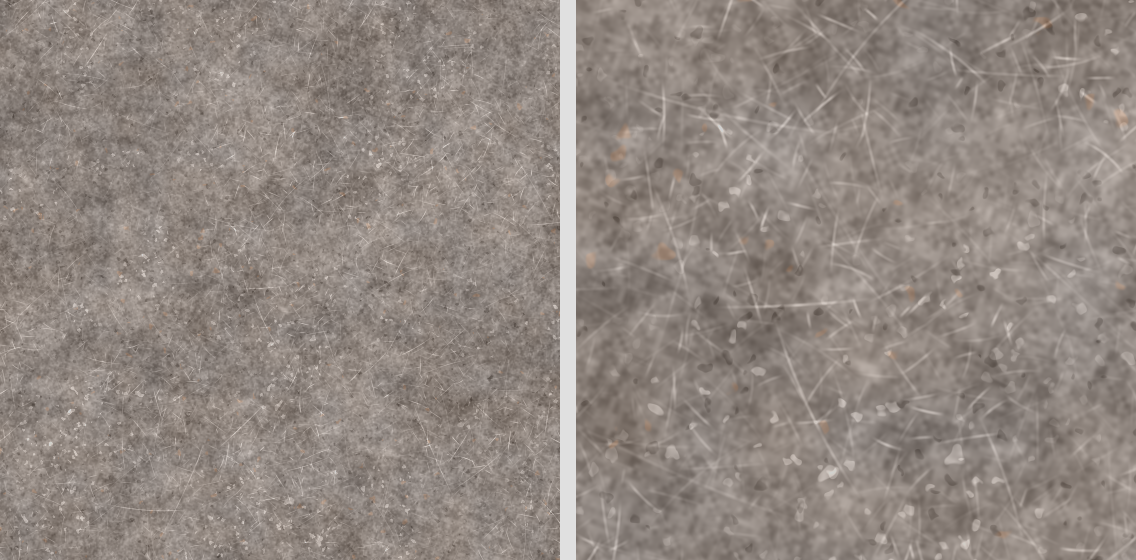
Left, the full canvas; right, a detail of the centre.
Give the GLSL for this texture, as a Shadertoy shader.

```glsl
// Worn, warm grey concrete covered in fine pale scratches.
// Rotated noise octaves give clouds and grain, cellular noise gives chips and
// pits, and jittered grids of curved segments give the scratches.

vec3 hash3(vec2 p) {
    vec3 q = fract(p.xyx * vec3(0.1031, 0.1030, 0.0973));
    q += dot(q, q.yxz + 33.33);
    return fract((q.xxy + q.yzz) * q.zyx);
}

float valueNoise(vec2 p) {
    vec2 cell = floor(p), f = fract(p);
    f = f * f * (3.0 - 2.0 * f);
    float low = mix(hash3(cell).x, hash3(cell + vec2(1, 0)).x, f.x);
    float high = mix(hash3(cell + vec2(0, 1)).x, hash3(cell + vec2(1, 1)).x, f.x);
    return mix(low, high, f.y);
}

mat2 rotation(float angle) {
    float c = cos(angle), s = sin(angle);
    return mat2(c, s, -s, c);
}

// Mottling from broad clouds down to sharp grain, centred on zero
float mottling(vec2 uv) {
    float sum = 0.0, cells = 5.0;
    for (int i = 0; i < 7; i++) {
        float amplitude = 0.052 + 0.010 * float(i);
        sum += amplitude * (valueNoise(rotation(float(i) * 1.3 + 0.4) * uv * cells + 40.0 + 17.0 * float(i)) - 0.5);
        cells *= 1.98;
    }
    return sum;
}

// Cellular spots: only a share of the cells holds one, each with its own size
float spots(vec2 uv, float cells, float share, float radius, float edge) {
    vec2 p = uv * cells;
    p += 0.5 * vec2(valueNoise(p * 2.3), valueNoise(p * 2.3 + 71.0));
    vec2 home = floor(p);
    float cover = 0.0;
    for (int y = -1; y <= 1; y++)
    for (int x = -1; x <= 1; x++) {
        vec2 cell = home + vec2(x, y);
        vec3 rnd = hash3(cell + cells * 3.0);
        float size = radius * (0.4 + 0.6 * fract(rnd.z * 57.0));
        float soft = edge * cells;
        float spot = 1.0 - smoothstep(size - soft, size + soft, length(p - cell - rnd.xy));
        cover = max(cover, spot * step(rnd.z, share));
    }
    return cover;
}

// One curved, tapering scratch per grid cell, in any direction
float scratches(vec2 uv, float cells, float share, float width) {
    vec2 p = uv * cells, home = floor(p);
    float sum = 0.0;
    for (int y = -1; y <= 1; y++)
    for (int x = -1; x <= 1; x++) {
        vec2 cell = home + vec2(x, y);
        vec3 place = hash3(cell + cells * 7.0);
        vec3 style = hash3(cell + cells * 7.0 + 131.0);
        vec2 d = rotation(place.z * 6.2832) * (p - cell - place.xy);
        float reach = mix(0.3, 0.95, style.x);
        float along = d.x / reach;
        float bend = (style.y - 0.5) * 0.35 * d.x * d.x;
        float line = 1.0 - smoothstep(0.0, width * cells, abs(d.y - bend));
        float taper = 1.0 - smoothstep(0.3, 1.0, abs(along));
        float strength = 0.2 + 0.8 * style.z * style.z * style.z;
        sum += line * taper * strength * step(fract(style.z * 91.0), share);
    }
    return sum;
}

void mainImage(out vec4 fragColor, in vec2 fragCoord) {
    vec2 uv = fragCoord / iResolution.y;
    float pixel = 1.0 / iResolution.y;
    float hair = max(0.0016, 0.8 * pixel);
    float edge = max(0.0008, 0.5 * pixel);

    float tone = 0.508 + mottling(uv);

    // Hairline scratches, worn away in patches and broken along their length
    float wear = mix(0.45, 1.3, smoothstep(0.25, 0.75, valueNoise(uv * 9.0 + 5.0)));
    float broken = 0.45 + 0.9 * valueNoise(uv * 120.0 + 9.0);
    float lines = 0.0, cells = 56.0;
    for (int i = 0; i < 5; i++) {
        lines += scratches(rotation(0.7 * float(i)) * uv + 3.0, cells, 0.9, hair);
        cells *= 0.68;
    }
    tone += 0.15 * min(lines, 1.6) * wear * broken;

    // A few longer, brighter gouges
    tone += 0.22 * scratches(uv + 2.0, 7.0, 0.45, hair * 1.1) * broken;

    // Pale chips gathered in patches, and small dark pits
    float patches = smoothstep(0.35, 0.8, valueNoise(uv * 14.0 + 23.0));
    tone += 0.13 * spots(uv + 1.0, 110.0, 0.16, 0.38, edge) * (0.3 + patches);
    tone += 0.14 * spots(uv + 4.0, 42.0, 0.07, 0.22, edge) * (0.3 + patches);
    tone -= 0.09 * spots(uv + 6.0, 95.0, 0.12, 0.30, edge);

    // Warm grey tint, with sparse rusty tan grains
    vec3 color = vec3(tone) + vec3(0.037, 0.0, -0.025);
    float rust = spots(uv + 8.0, 60.0, 0.07, 0.24, edge * 1.5);
    color += rust * vec3(0.07, 0.015, -0.025);
    color += vec3(0.012, 0.0, -0.012) * (valueNoise(uv * 22.0 + 60.0) - 0.5);

    fragColor = vec4(clamp(color, 0.0, 0.82), 1.0);
}
```
